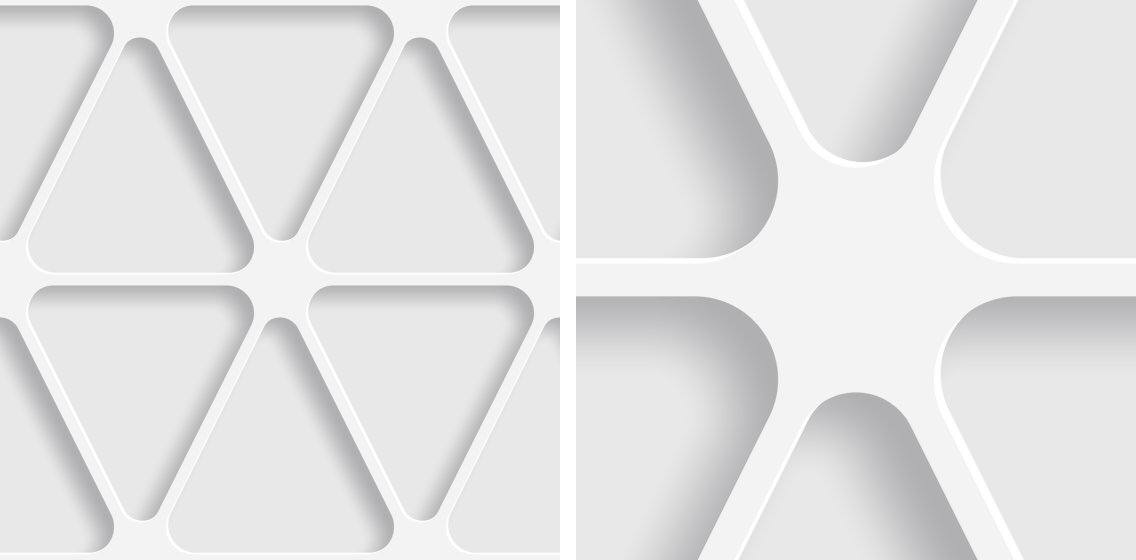
Left, the full canvas; right, a detail of the centre.
Give the GLSL for this pattern, as a Shadertoy shader.

```glsl
#define CELLS 2.0                       // triangle pairs across and rows down
#define GAP 0.0195                      // half the width of the bars
#define TIP_RADIUS 0.073
#define BASE_RADIUS 0.099
#define SHADOW_SHIFT vec2(0.057, 0.042)
#define SHADOW_BLUR 0.060
#define RIM_SHIFT vec2(0.0080, 0.0065)
#define FRAME_COLOR vec3(0.953)
#define RIM_COLOR vec3(1.0)
#define FLOOR_COLOR vec3(0.910)
#define SHADOW_COLOR vec3(0.690, 0.690, 0.700)

const float ROOT5 = 2.2360680;

// Signed distance to an upright rounded triangle; its cell has unit base and height.
float roundedTriangle(vec2 p) {
    p.x = abs(p.x);
    vec2 tip = vec2(0.0, 1.0 - ROOT5 * (TIP_RADIUS + GAP));
    float cornerY = GAP + BASE_RADIUS;
    vec2 corner = vec2(0.5 * (1.0 - cornerY - ROOT5 * cornerY), cornerY);

    vec2 fromTip = p - tip;
    if (fromTip.y > 0.5 * fromTip.x) return length(fromTip) - TIP_RADIUS;

    vec2 fromCorner = p - corner;
    if (fromCorner.x > 0.0 && fromCorner.y < 0.5 * fromCorner.x)
        return length(fromCorner) - BASE_RADIUS;

    float side = (2.0 * p.x + p.y - 1.0) / ROOT5 + GAP;
    return max(side, GAP - p.y);
}

float coverage(float dist, float pixel) {
    return 1.0 - smoothstep(-0.75 * pixel, 0.75 * pixel, dist);
}

void mainImage(out vec4 fragColor, in vec2 fragCoord) {
    vec2 grid = CELLS * fragCoord / iResolution.y;
    float pixel = CELLS / iResolution.y;

    // Alternate rows slide by half a cell
    float row = floor(grid.y);
    grid.x += 0.5 * (1.0 - mod(row, 2.0));
    vec2 local = vec2(fract(grid.x) - 0.5, grid.y - row);

    // Flip the inverted triangles upright, along with the light
    float facing = 1.0;
    if (local.y > 1.0 - 2.0 * abs(local.x)) {
        local = vec2(fract(grid.x + 0.5) - 0.5, 1.0 - local.y);
        facing = -1.0;
    }
    vec2 flip = vec2(1.0, facing);

    // Cut-out, lit rim and soft inner shadow from the upper right
    float opening = coverage(roundedTriangle(local), pixel);
    float recess = coverage(roundedTriangle(local - RIM_SHIFT * flip), pixel);
    float shade = smoothstep(-SHADOW_BLUR, SHADOW_BLUR,
                             roundedTriangle(local + SHADOW_SHIFT * flip));

    vec3 well = mix(FLOOR_COLOR, SHADOW_COLOR, shade);
    vec3 color = mix(FRAME_COLOR, mix(RIM_COLOR, well, recess), opening);
    fragColor = vec4(color, 1.0);
}
```
